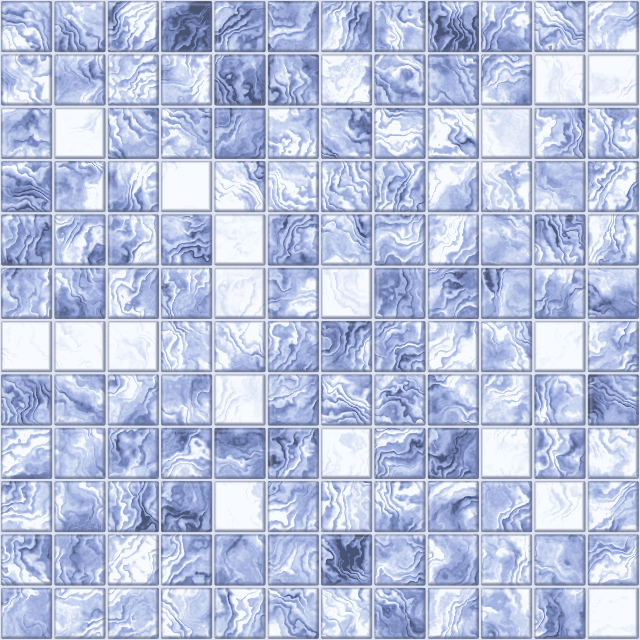
Reproduce this texture procedurally as a WebGL 1 fragment shader.

```glsl
precision highp float;
uniform vec2 u_resolution;

const float TILES = 12.0;
const float GROUT_HALF = 0.02;       // in tile widths
const float CORNER = 0.035;
const float BEVEL_DARK = 0.085;      // right and bottom sides
const float BEVEL_LIGHT = 0.05;      // left and top sides
const float STRATA = 5.5;            // layers across one tile
const float WHITE_SHARE = 0.09;
const float DARK_SHARE = 0.13;

const vec3 GROUT = vec3(0.87, 0.89, 0.95);
const vec3 BEVEL = vec3(0.38, 0.41, 0.52);
const vec3 INK = vec3(0.29, 0.33, 0.46);
const vec3 DEEP = vec3(0.46, 0.53, 0.74);
const vec3 BLUE = vec3(0.64, 0.70, 0.88);
const vec3 PALE = vec3(0.78, 0.83, 0.94);
const vec3 MILK = vec3(0.97, 0.98, 1.0);

float hash(vec2 p) {
  vec3 q = fract(p.xyx * 0.1031);
  q += dot(q, q.yzx + 33.33);
  return fract((q.x + q.y) * q.z);
}

float noise(vec2 p) {
  vec2 i = floor(p);
  vec2 f = fract(p);
  f = f * f * (3.0 - 2.0 * f);
  return mix(mix(hash(i), hash(i + vec2(1.0, 0.0)), f.x),
             mix(hash(i + vec2(0.0, 1.0)), hash(i + 1.0), f.x), f.y);
}

float fbm(vec2 p) {
  float sum = 0.0;
  float amp = 0.533;
  for (int i = 0; i < 4; i++) {
    sum += amp * noise(p);
    p = mat2(1.6, 1.2, -1.2, 1.6) * p + 7.3;
    amp *= 0.5;
  }
  return sum;
}

// Signed veining around zero: cloudy patches, folded layers and fine grain
float marble(vec2 p, vec2 id) {
  float angle = (hash(id + 31.7) - 0.5) * 2.4;
  float c = cos(angle);
  float s = sin(angle);
  p = mat2(c, s, -s, c) * (p - 0.5) + 40.0 + 90.0 * vec2(hash(id + 5.1), hash(id + 9.4));

  vec2 warp = vec2(fbm(p * 2.2), fbm(p * 2.2 + 17.0)) - 0.5;
  vec2 q = p + 0.8 * warp;
  float cloud = fbm(q * vec2(2.6, 1.5)) - 0.5;

  float layer = q.x * STRATA + 3.0 * fbm(q * 1.7 + 3.0);
  float f = fract(layer);
  float fold = smoothstep(0.0, 0.72, f) * (1.0 - smoothstep(0.76, 1.0, f)) - 0.42;
  float mask = smoothstep(0.3, 0.65, noise(q * 2.3 + 60.0));
  float thread = noise(vec2(layer * 4.0, q.y * 5.0)) - 0.5;
  float grain = noise(p * 26.0) - 0.5;
  return 1.25 * cloud + fold * mix(0.1, 0.5, mask) + 0.2 * thread + 0.12 * grain;
}

vec3 ramp(float t) {
  vec3 c = mix(INK, DEEP, smoothstep(0.0, 0.26, t));
  c = mix(c, BLUE, smoothstep(0.22, 0.52, t));
  c = mix(c, PALE, smoothstep(0.48, 0.74, t));
  return mix(c, MILK, smoothstep(0.7, 0.98, t));
}

float roundedBox(vec2 p, float halfSize, float radius) {
  vec2 d = abs(p) - halfSize + radius;
  return length(max(d, 0.0)) + min(max(d.x, d.y), 0.0) - radius;
}

void main() {
  vec2 grid = gl_FragCoord.xy / u_resolution * TILES;
  vec2 id = floor(grid);
  vec2 uv = fract(grid);
  float pixel = TILES / min(u_resolution.x, u_resolution.y);

  // Tone of each tile: mostly mid blue, a few milky or dark
  float pick = hash(id + 2.3);
  float white = step(1.0 - WHITE_SHARE, pick);
  float dark = step(pick, DARK_SHARE);
  float tone = mix(0.47, 0.71, hash(id + 71.9));
  tone = mix(mix(tone, 0.3, dark), 0.95, white);
  float contrast = mix(1.0, 0.35, white);
  vec3 color = ramp(tone + contrast * marble(uv, id));

  // Bevel: deep shade to the right and below, thin shade to the left and above
  vec2 low = uv - GROUT_HALF;
  vec2 high = 1.0 - uv - GROUT_HALF;
  float deepSide = 1.0 - smoothstep(0.015, BEVEL_DARK, min(high.x, low.y));
  float thinSide = 1.0 - smoothstep(0.0, BEVEL_LIGHT, min(low.x, high.y));
  float glint = smoothstep(0.03, 0.06, min(low.x, high.y))
              * (1.0 - smoothstep(0.06, 0.11, min(low.x, high.y)));
  color = mix(color, MILK, 0.22 * glint);
  color = mix(color, BEVEL, max(0.72 * deepSide, 0.5 * thinSide));

  // Grout
  float edge = roundedBox(uv - 0.5, 0.5 - GROUT_HALF, CORNER);
  color = mix(color, GROUT, smoothstep(-0.5 * pixel, 0.5 * pixel, edge));
  gl_FragColor = vec4(color, 1.0);
}
```
